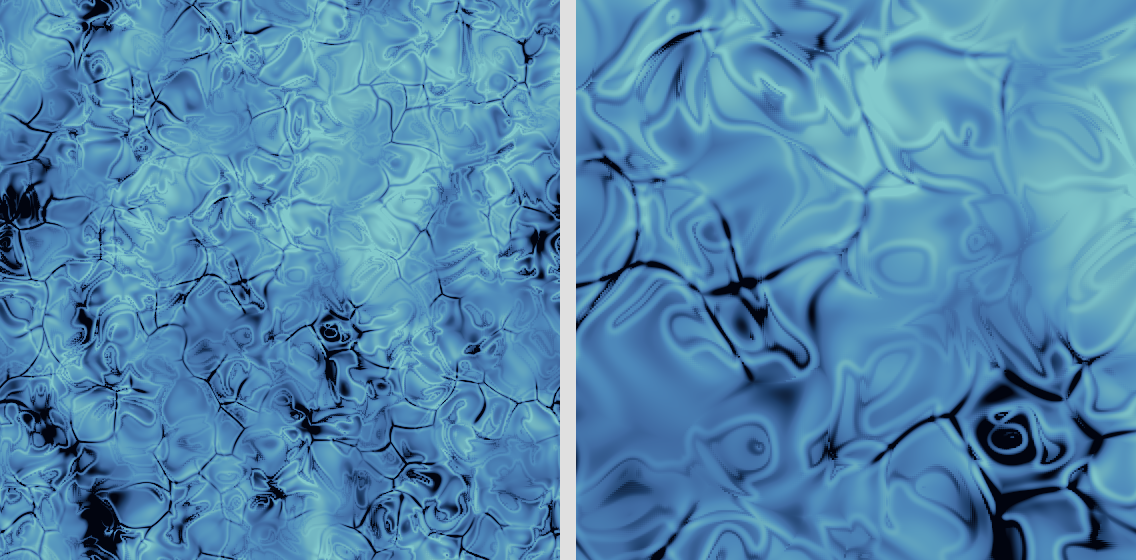
Left: the whole. Right: its middle third, enlarged.
Reproduce this texture procedurally as a Shadertoy shader.

```glsl
// Tiling blue rippled water: cellular rings and thin creases over slanted light and dark streaks.
const float TAU = 6.2831853;
const vec2 STREAK_REPEATS = vec2(7.0, 2.0);
const vec2 BREAKUP_REPEATS = vec2(11.0, 6.0);
const float STREAK_BEND = 0.10;     // sideways sway of the streaks
const float CELL_REPEATS = 14.0;
const float CELL_WARP = 0.009;
const float REFRACTION = 0.008;
const float RING_DENSITY = 17.0;
const float LINE_WIDTH = 0.0021;    // shared by glints and creases
const float STREAK_GAIN = 0.82;
const float RING_GAIN = 0.42;
const float BLOB_GAIN = 0.36;
const float GLINT_GAIN = 0.95;
const float SHADE_GAIN = 0.80;
const float CREASE_GAIN = 1.7;
const float HOLLOW_DEPTH = 1.05;
const float BRIGHTNESS = 0.14;

// Colour ramp from the deepest hollow to the palest light
const int TONES = 7;
const vec3 TONE_COLOR[TONES] = vec3[](
    vec3(0.005, 0.015, 0.06), vec3(0.11, 0.24, 0.41), vec3(0.25, 0.42, 0.64),
    vec3(0.30, 0.53, 0.73), vec3(0.35, 0.61, 0.75), vec3(0.43, 0.69, 0.75),
    vec3(0.51, 0.79, 0.80));
const float TONE_LEVEL[TONES] = float[](-1.9, -1.36, -0.74, -0.05, 0.62, 1.3, 2.4);

// Integer hash, two values from 0 to 1
vec2 hash2(vec2 cell, float seed) {
    uvec2 v = uvec2(cell + vec2(seed * 37.0, seed * 91.0));
    v = v * 1664525u + 1013904223u;
    for (int i = 0; i < 2; i++) {
        v.x += v.y * 1664525u;
        v.y += v.x * 1664525u;
        v ^= v >> 16u;
    }
    return vec2(v & 0xffffu) / 65535.0;
}

float cornerSlope(vec2 cell, vec2 offset, vec2 repeats, float seed) {
    float angle = TAU * hash2(mod(cell, repeats), seed).x;
    return dot(vec2(cos(angle), sin(angle)), offset);
}

// Wrapping gradient noise with a spread of about one
float noise(vec2 p, vec2 repeats, float seed) {
    p *= repeats;
    vec2 cell = floor(p), f = p - cell, e = vec2(1.0, 0.0);
    vec2 u = f * f * f * (f * (f * 6.0 - 15.0) + 10.0);
    float low = mix(cornerSlope(cell, f, repeats, seed),
                    cornerSlope(cell + e.xy, f - e.xy, repeats, seed), u.x);
    float high = mix(cornerSlope(cell + e.yx, f - e.yx, repeats, seed),
                     cornerSlope(cell + e.xx, f - e.xx, repeats, seed), u.x);
    return 4.2 * mix(low, high, u.y);
}

vec2 noise2(vec2 p, float repeats, float seed) {
    return vec2(noise(p, vec2(repeats), seed), noise(p, vec2(repeats), seed + 1.0));
}

vec2 toCentre(vec2 p, vec2 cell) {
    return cell + hash2(mod(cell, CELL_REPEATS), 3.0) - p;
}

// Distances to the nearest cell centre and to the cell border, in cells
vec2 cellDistances(vec2 p) {
    p *= CELL_REPEATS;
    vec2 cell = floor(p), nearest = vec2(8.0);
    for (int i = 0; i < 9; i++) {
        vec2 r = toCentre(p, cell + vec2(i % 3 - 1, i / 3 - 1));
        if (dot(r, r) < dot(nearest, nearest)) nearest = r;
    }
    float border = 8.0;
    for (int i = 0; i < 25; i++) {
        vec2 r = toCentre(p, cell + vec2(i % 5 - 2, i / 5 - 2));
        vec2 gap = r - nearest;
        if (dot(gap, gap) > 1e-4) border = min(border, dot(0.5 * (r + nearest), normalize(gap)));
    }
    return vec2(length(nearest), border);
}

float bell(float x, float width) {
    return exp(-x * x / (width * width));
}

vec3 toneRamp(float tone) {
    vec3 color = TONE_COLOR[0];
    for (int i = 1; i < TONES; i++) {
        float t = (tone - TONE_LEVEL[i - 1]) / (TONE_LEVEL[i] - TONE_LEVEL[i - 1]);
        color = mix(color, TONE_COLOR[i], clamp(t, 0.0, 1.0));
    }
    return color;
}

void mainImage(out vec4 fragColor, in vec2 fragCoord) {
    vec2 p = fragCoord / iResolution.xy;

    // Broad streaks seen through a wavy surface
    vec2 q = p + REFRACTION * noise2(p, 21.0, 5.0) + 0.02 * noise2(p, 4.0, 7.0);
    q.x -= STREAK_BEND * cos(TAU * p.y);
    float streak = 0.8 * noise(q, STREAK_REPEATS, 9.0) + 0.4 * noise(q, BREAKUP_REPEATS, 10.0);
    float hollow = 1.0 - smoothstep(-1.8, -0.9, streak);

    // Rings and creases of distorted cells
    vec2 w = p + CELL_WARP * noise2(p, 12.0, 11.0);
    vec2 d = cellDistances(w);
    float blob = noise(w, vec2(31.0), 13.0);
    float ring = sin(RING_DENSITY * d.x + 0.9 * blob + 1.5 * noise(p, vec2(11.0), 14.0));
    float border = d.y / CELL_REPEATS;
    float crease = bell(border, LINE_WIDTH) - 0.4 * bell(border - 2.6 * LINE_WIDTH, 1.3 * LINE_WIDTH);
    crease *= smoothstep(-0.5, 1.0, noise(p, vec2(9.0), 15.0));

    // Looping glints of even width, each with a shaded flank
    float contour = noise(w, vec2(20.0), 16.0) + 0.5 * ring;
    float slope = length(vec2(dFdx(contour), dFdy(contour)) * iResolution.xy);
    float offset = contour / max(slope, 25.0);
    float glint = bell(offset, 1.1 * LINE_WIDTH);
    float shade = bell(offset - 2.4 * LINE_WIDTH, 1.2 * LINE_WIDTH);

    float activity = mix(0.35, 1.3, smoothstep(-1.2, 1.0, noise(p, vec2(7.0), 17.0))) + 0.8 * hollow;
    float ripple = RING_GAIN * ring + BLOB_GAIN * blob + GLINT_GAIN * glint - SHADE_GAIN * shade;
    float tone = BRIGHTNESS + STREAK_GAIN * streak - HOLLOW_DEPTH * hollow
               + activity * ripple - CREASE_GAIN * crease;
    fragColor = vec4(toneRamp(tone), 1.0);
}
```
